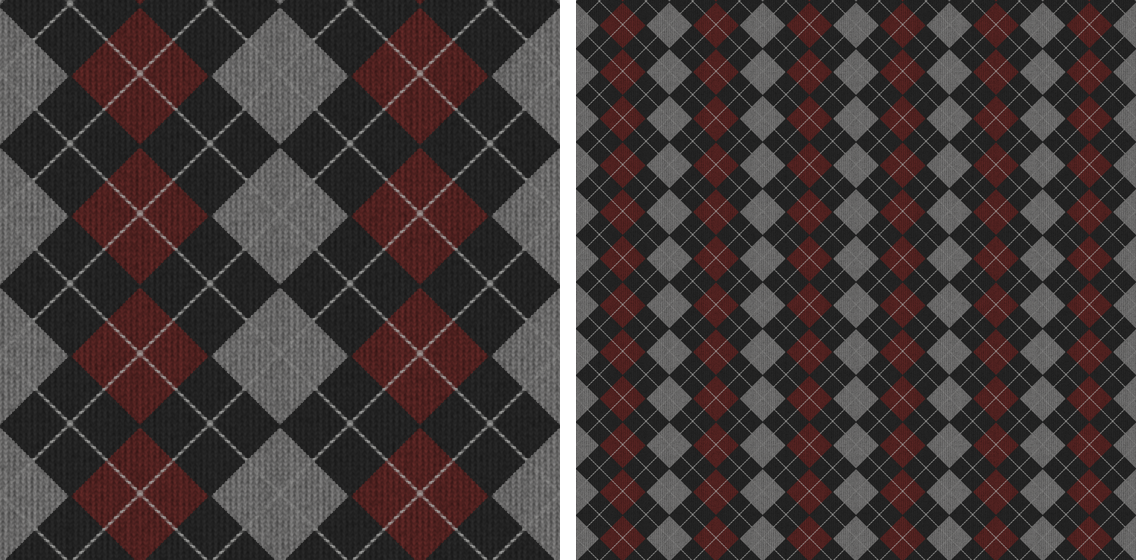
Left, the tile; right, the same tile 3 across and 3 down.
Write a Shadertoy shader that draws this pattern.

```glsl
const float TAU = 6.2831853;
const float CELLS = 4.0;      // diamonds along each axis
const float STITCHES = 192.0; // stitches along each axis
const float RIBS = 96.0;
const float ROWS = 128.0;

const vec3 CHARCOAL = vec3(0.128, 0.128, 0.128);
const vec3 GREY = vec3(0.395, 0.392, 0.390);
const vec3 RED = vec3(0.300, 0.124, 0.118);
const vec3 THREAD = vec3(0.66, 0.66, 0.65);

vec2 hash2(vec2 p) {
    vec3 q = fract(p.xyx * vec3(0.1031, 0.1030, 0.0973));
    q += dot(q, q.yzx + 33.33);
    return fract((q.xx + q.yz) * q.zy);
}

// Distance to the nearest scattered point, wrapping after 'period' cells
float cellular(vec2 p, vec2 period) {
    vec2 cell = floor(p);
    float nearest = 2.0;
    for (int y = -1; y <= 1; y++) {
        for (int x = -1; x <= 1; x++) {
            vec2 c = cell + vec2(x, y);
            nearest = min(nearest, length(c + hash2(mod(c, period)) - p));
        }
    }
    return nearest;
}

// Smooth staircase that pulls positions towards stitch centres
vec2 stitchSnap(vec2 uv, float count, float amount) {
    return uv + amount * sin(TAU * count * uv) / (TAU * count);
}

float diamondMask(vec2 p, float radius, float blur) {
    vec2 f = abs(fract(p + 0.5) - 0.5);
    return 1.0 - smoothstep(radius - blur, radius + blur, f.x + f.y);
}

// Crossing diagonals drawn as short dashes, with a knot at each crossing
float threadMask(vec2 p, float halfWidth, float blur) {
    vec2 diagonal = vec2(p.x + p.y, p.x - p.y);
    vec2 d = abs(fract(diagonal + 0.5) - 0.5) * 0.7071;
    float line = 1.0 - smoothstep(halfWidth - blur, halfWidth + blur, min(d.x, d.y));
    float dash = 0.68 + 0.32 * cos(TAU * 24.0 * p.y);
    float knot = 1.0 - smoothstep(0.016, 0.036, length(d));
    return max(line * dash, 0.75 * knot);
}

// Brightness of the ribbed wool, centred on one
float knitShade(vec2 uv) {
    float rib = cos(TAU * RIBS * uv.x);
    float loops = cos(TAU * (ROWS * uv.y + 0.25 * rib));
    float ribTone = hash2(vec2(mod(floor(RIBS * uv.x + 0.5), RIBS), 7.0)).x - 0.5;
    float fibre = 0.5 - cellular(uv * vec2(192.0, 128.0), vec2(192.0, 128.0));
    float patches = 0.5 - cellular(uv * 40.0, vec2(40.0));
    return 1.0 + 0.13 * rib + 0.07 * loops + 0.10 * ribTone * (0.5 + 0.5 * rib)
         + 0.30 * fibre + 0.08 * patches;
}

void mainImage(out vec4 fragColor, in vec2 fragCoord) {
    vec2 uv = fragCoord / iResolution.xy;
    float pixel = CELLS / iResolution.y;
    vec2 p = stitchSnap(uv, STITCHES, 0.8) * CELLS;

    // Alternating columns of grey and red diamonds
    vec2 diamondPos = p - vec2(0.0, 0.456);
    float isRed = mod(floor(diamondPos.x + 0.5), 2.0);
    float diamond = diamondMask(diamondPos, 0.492, max(pixel, 0.008));
    vec3 color = mix(CHARCOAL, mix(GREY, RED, isRed), diamond);
    color *= knitShade(uv);

    // Overlaid thread, faint where it crosses the grey wool
    float thread = threadMask(p - vec2(0.0, 0.474), 0.010, max(pixel, 0.006));
    float strength = mix(0.9, 0.28, diamond * (1.0 - isRed));
    color = mix(color, THREAD, thread * strength);

    fragColor = vec4(color, 1.0);
}
```
